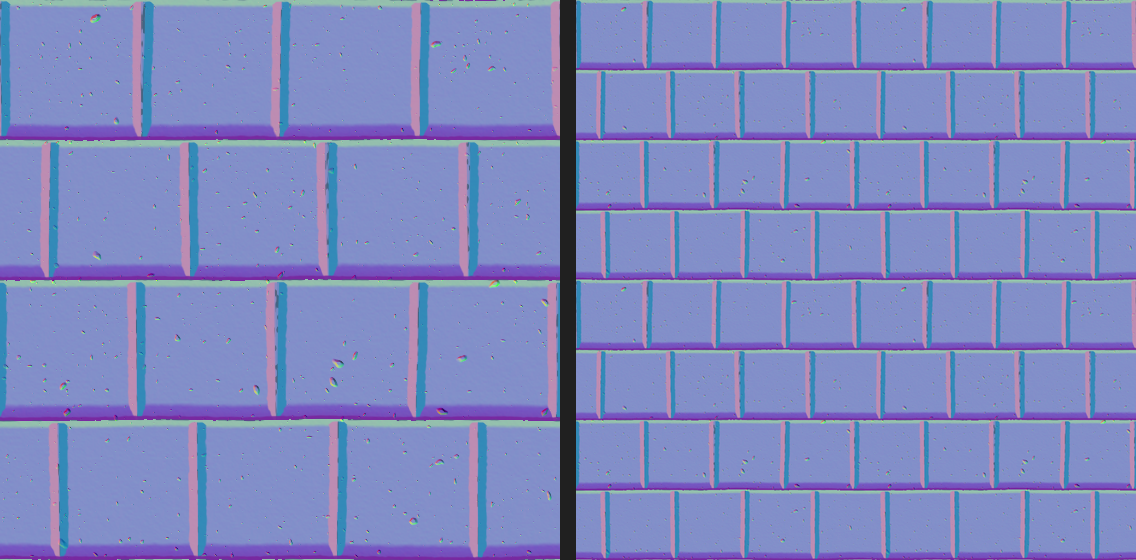
Left: one tile. Right: repeated 2 by 2.
Write a WebGL 2 fragment shader that draws this texture map.

```glsl
#version 300 es
precision highp float;
// Tangent-space normal map of bevelled, pitted stone blocks laid in shifted courses.
#define BLOCKS 4.0         // blocks across and courses down
#define SIDE_BEVEL 0.06    // widths below are in block units
#define TOP_BEVEL 0.047
#define BOTTOM_BEVEL 0.105
#define GROOVE 0.025
#define WOBBLE 0.014
#define RAGGED 0.012
#define PIT_AMOUNT 1.0
#define GRAIN 0.0004
#define RELIEF 0.13        // slope to colour

uniform vec2 u_resolution;
out vec4 fragColor;

const vec3 FACE = vec3(0.51, 0.56, 0.79);
const vec3 LEFT = vec3(0.20, 0.54, 0.72);
const vec3 RIGHT = vec3(0.74, 0.55, 0.70);
const vec3 TOP = vec3(0.58, 0.75, 0.68);
const vec3 BOTTOM = vec3(0.46, 0.34, 0.76);
const vec3 DEEP = vec3(0.47, 0.15, 0.62);
const vec3 SEAM = vec3(0.27, 0.37, 0.48);
const float COURSE_SHIFT[4] = float[4](0.42, -0.02, 0.345, 0.01);

float hash(vec2 p) {
  vec3 q = fract(p.xyx * vec3(0.1031, 0.1030, 0.0973));
  q += dot(q, q.yzx + 33.33);
  return fract((q.x + q.y) * q.z);
}

// Value noise over the unit canvas, wrapping after a whole number of cells.
float noise(vec2 p, vec2 cells) {
  p *= cells;
  vec2 i = floor(p), f = fract(p);
  f = f * f * (3.0 - 2.0 * f);
  vec2 a = mod(i, cells), b = mod(i + 1.0, cells);
  return mix(mix(hash(a), hash(vec2(b.x, a.y)), f.x),
             mix(hash(vec2(a.x, b.y)), hash(b), f.x), f.y);
}

// Depth of scattered oval pits, at most one in each grid cell.
float pits(vec2 p, float cells, float chance) {
  vec2 id = mod(floor(p * cells), cells) + cells;
  if (hash(id + 7.0) > chance) return 0.0;
  vec2 centre = 0.3 + 0.4 * vec2(hash(id + 19.0), hash(id + 43.0));
  vec2 v = fract(p * cells) - centre;
  float angle = 6.2832 * hash(id + 71.0);
  float c = cos(angle), s = sin(angle);
  v = mat2(c, s, -s, c) * v * vec2(1.0, 1.7);
  float radius = mix(0.09, 0.25, pow(hash(id + 97.0), 1.5));
  return radius / cells * (1.0 - smoothstep(0.3, 1.0, length(v) / radius));
}

// Height of the stone surface: grain, undulation and pits.
float height(vec2 p) {
  float h = GRAIN * (noise(p, vec2(150.0, 190.0)) + 0.5 * noise(p, vec2(310.0)));
  h += 1.5 * GRAIN * noise(p, vec2(40.0));
  vec2 w = p + 0.004 * (vec2(noise(p, vec2(140.0)), noise(p + 0.37, vec2(140.0))) - 0.5);
  float cluster = PIT_AMOUNT * mix(0.4, 1.6, noise(p, vec2(11.0)));
  return h - pits(w, 96.0, 0.13 * cluster) - pits(w, 45.0, 0.27 * cluster)
           - pits(w, 21.0, 0.10 * cluster);
}

// One inside the edge, zero outside, softened over the given width.
float below(float x, float edge, float soft) {
  return 1.0 - smoothstep(edge - soft, edge + soft, x);
}

void main() {
  vec2 p = gl_FragCoord.xy / u_resolution;
  float aa = BLOCKS * 0.8 / min(u_resolution.x, u_resolution.y);
  float rough = noise(p, vec2(170.0)) - 0.5;
  float coarse = noise(p + 0.21, vec2(64.0)) - 0.5;

  // Courses, with gently uneven beds
  vec2 q = p * BLOCKS;
  q.y += WOBBLE * (noise(p, vec2(7.0, 4.0)) - 0.5) + 0.4 * RAGGED * rough;
  float course = mod(floor(q.y), BLOCKS);
  float y = fract(q.y);
  q.x -= COURSE_SHIFT[int(course) % 4];

  // Nearest upright joint, slightly moved and tilted
  float joint = floor(q.x + 0.5);
  vec2 id = vec2(mod(joint, BLOCKS), course) + 5.0;
  float lean = (hash(id) - 0.5) * 0.02 + (hash(id + 13.0) - 0.5) * 0.035 * (y - 0.5);
  float x = q.x - joint - lean + WOBBLE * 0.5 * (noise(p, vec2(16.0)) - 0.5);
  float gap = mix(0.002, 0.013, pow(hash(id + 29.0), 2.0)) * (0.4 + 0.9 * y);
  float side = abs(x) - gap;

  // Bed bevels
  vec3 colour = FACE;
  float low = y + 0.3 * RAGGED * coarse;
  float high = 1.0 - y;
  colour = mix(colour, BOTTOM, below(low, BOTTOM_BEVEL, 0.022));
  colour = mix(colour, mix(BOTTOM, DEEP, 0.35), 0.6 * below(low, 0.055, 0.03));
  colour = mix(colour, TOP, below(high, TOP_BEVEL, 0.016));

  // Side bevels, mitred into the bed bevels
  float mitre = min(0.25 + 0.75 * y / BOTTOM_BEVEL, 0.3 + 0.9 * high / TOP_BEVEL);
  float width = SIDE_BEVEL * min(1.0, mitre) + RAGGED * (0.6 * rough + 0.5 * coarse);
  vec3 flank = x > 0.0 ? LEFT : RIGHT;
  float flankMask = below(side, width, aa + 0.002) * smoothstep(0.010, 0.024, high);
  colour = mix(colour, flank, flankMask);

  // Joint floor with broken dark specks, then the deep groove under each course
  float inJoint = below(side, 0.0, aa) * smoothstep(0.01, 0.03, high);
  float specks = smoothstep(0.45, 0.7, noise(p, vec2(260.0, 90.0)));
  colour = mix(colour, mix(FACE * 0.97, SEAM, specks), 0.85 * inJoint);
  float groove = below(y, GROOVE + 0.5 * RAGGED * coarse, aa + 0.002);
  colour = mix(colour, DEEP, 0.92 * groove);
  float bed = below(min(y, high), 0.004, aa);
  colour = mix(colour, SEAM, 0.6 * bed * smoothstep(0.45, 0.65, noise(p, vec2(60.0, 200.0))));

  // Surface slope tints red by x and green by y
  vec2 e = vec2(0.0008, 0.0);
  vec2 slope = vec2(height(p - e.xy) - height(p + e.xy),
                    height(p - e.yx) - height(p + e.yx)) / (2.0 * e.x);
  slope = clamp(slope, -2.2, 2.2) * mix(1.0, 0.5, max(flankMask, groove));
  colour += RELIEF * vec3(slope, -0.35 * dot(slope, slope));
  fragColor = vec4(clamp(colour, 0.0, 1.0), 1.0);
}
```
